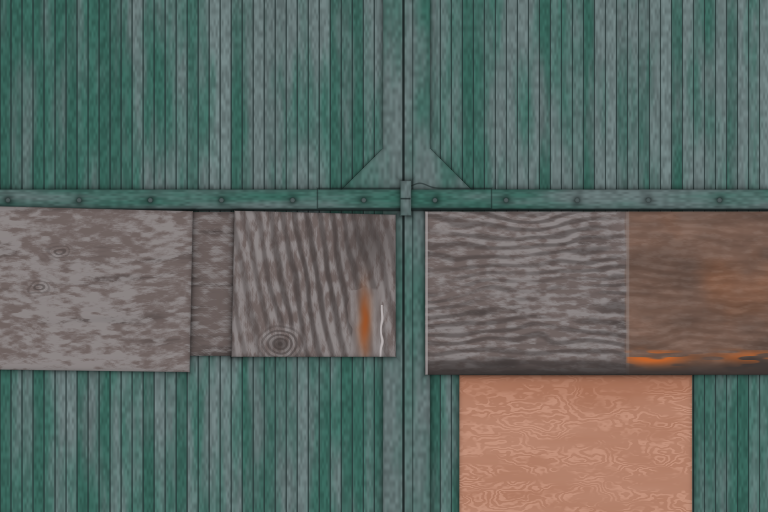
This texture is drawn by a WebGL 2 fragment shader. Its source:

```glsl
#version 300 es
precision highp float;
// Weathered green slatted doors with a hinged rail, patched by plywood boards.
// Slats are a repeat; boards are slanted boxes with grain from sine rings
// and stretched noise. Units: canvas height = 1, width = 1.5.
uniform vec2 u_resolution;
out vec4 outColor;

const vec3 GREEN = vec3(.22, .39, .35);
const vec3 GREY = vec3(.39, .45, .45);
const vec3 GAP = vec3(.10, .13, .13);
const vec3 DARK = vec3(.25, .225, .22);
const vec3 MID = vec3(.425, .38, .37);
const vec3 PALE = vec3(.57, .55, .55);
const vec3 BROWN = vec3(.43, .32, .265);
const vec3 PLY = vec3(.75, .57, .49);
const vec3 PLY_DEEP = vec3(.60, .38, .28);
const vec3 RUST = vec3(.60, .31, .14);
const float SLAT = .0215;
const float SEAM = .788;
const vec2 KNOT = vec2(.547, .328);
float px; // half-width of a smoothed edge

float hash(vec2 p) { return fract(sin(dot(p, vec2(127.1, 311.7))) * 43758.5); }
float noise(vec2 p) {
  vec2 i = floor(p), f = fract(p);
  f = f * f * (3. - 2. * f);
  return mix(mix(hash(i), hash(i + vec2(1, 0)), f.x),
             mix(hash(i + vec2(0, 1)), hash(i + 1.), f.x), f.y);
}
float fbm(vec2 p) {
  float s = 0., a = .53;
  for (int i = 0; i < 4; i++) { s += a * noise(p); p = p * 2.03 + 17.3; a *= .5; }
  return s;
}
float fbm(vec2 p, float x, float y) { return fbm(p * vec2(x, y)); }
float fill(float d) { return 1. - smoothstep(-px, px, d); }
float line(float d, float w) { return fill(abs(d) - w); }
float rings(float phase) { return smoothstep(.15, 1., .5 + .5 * sin(phase)); }
float spot(vec2 p, float x, float y, float w, float h) {
  p = (p - vec2(x, y)) / vec2(w, h);
  return exp(-dot(p, p));
}
float box(vec2 p, float l, float b, float r, float t) {
  return max(max(l - p.x, p.x - r), max(b - p.y, p.y - t));
}
// Soft shadow, then a part with a darker rim
void lay(inout vec3 c, float d, vec3 part) {
  c *= 1. - .45 * exp(-max(d, 0.) * 180.);
  c = mix(c, part * (1. - .2 * exp(min(d, 0.) * 300.)), fill(d));
}

vec3 paint(vec2 p, float tone) {
  float wear = fbm(p, 34., 5.) + .5 * fbm(p, 3.5, 2.) - .32;
  vec3 c = mix(GREEN, GREY, smoothstep(.1, .75, wear + tone));
  return c * (.88 + .24 * noise(p * vec2(260., 90.)));
}
vec3 door(vec2 p) {
  // Slats and grooves
  float u = abs(fract(p.x / SLAT) - .5);
  float h = hash(vec2(floor(p.x / SLAT), step(p.y, .5)));
  vec3 c = paint(p, (h - .5) * .42) * (.93 + .14 * h);
  c = mix(c, GAP * 1.5, .75 * smoothstep(.39, .49, u));
  // Stiles beside the seam, with sloping corner plates
  float m = abs(p.x - .794);
  float plate = max(max(m + p.y - .756, p.y - .745), .62 - p.y);
  lay(c, min(m - .046, plate), paint(p * vec2(.7, 1.) + 4., .08));
  c = mix(c, GAP, .5 * line(p.x - .806, .0013));
  c = mix(c, GAP * .8, .85 * line(p.x - SEAM, .0022));
  // Rail, strap, bolts and hinge
  lay(c, abs(p.y - .61) - .02, paint(p.yx + 9., .06));
  c = mix(c, GAP, .7 * line(p.y - .59, .0025));
  float bump = .01 * spot(p, .82, .63, .02, 1.);
  c = mix(c, GAP, .5 * line(box(p, .62, .593, .96, .632 + bump), .0014));
  vec2 bolt = vec2(mod(p.x - .085, .139) - .0695, p.y - .609);
  lay(c, length(bolt) - .0045, GREY * .85);
  lay(c, box(p, .782, .579, .803, .647), paint(p + 2., 0.));
  return mix(c, GAP, .7 * line(p.y - .612, .0015) * fill(abs(p.x - .792) - .01));
}
// Grey wood, grain along x
vec3 wood(vec2 p, float light) {
  float g = .6 * fbm(p, 9., 70.) + .4 * fbm(p, 7., 14.);
  vec3 c = mix(DARK, MID, smoothstep(.1, .48, g + light * .4));
  float bleach = fbm(p, 50., 130.) + .5 * fbm(p, 9., 9.) - .25;
  return mix(c, PALE, smoothstep(.35, .8, bleach + light) * .8);
}
vec3 leftBoard(vec2 p) {
  vec3 c = wood(p + .02 * fbm(p, 8., 8.), .21 - .12 * smoothstep(.28, .34, p.y));
  for (float i = 0.; i < 2.; i++) {
    vec2 q = p - vec2(.115, .508) + i * vec2(.04, .07);
    float r = length(q * vec2(1., 1.8)) + .012 * noise(p * 70.);
    c = mix(c, DARK, .65 * rings(r * 520.) * exp(-r * r * 1300.));
  }
  return c;
}
vec3 knotBoard(vec2 p) {
  vec2 q = p - KNOT;
  float n = noise(p * 45.), r = length(q * vec2(1., 1.25));
  float flow = q.x + .22 * q.y + .045 * fbm(p, 9., 5.) + .012 * q.x / (r + .05);
  float g = mix(rings(r * 560. + 3. * n), rings(flow * 250.), smoothstep(.025, .06, r));
  vec3 c = wood(p.yx + 5., .16);
  c = mix(c, DARK, g * (.25 + .47 * spot(p, .62, .45, .13, .2)));
  c = mix(c, DARK, .55 * spot(p, .72, .53, .05, .07) + .7 * exp(-r * r * 3500.));
  // Torn veneer and rust streak
  float tear = box(p + .012 * (n - .5), .683, .29, .745, .435);
  c = mix(c, mix(MID, PALE, noise(p * vec2(160., 25.))), .65 * fill(tear));
  c = mix(c, RUST, .9 * spot(p, .709 + .006 * n, .37, .011, .06));
  return mix(c, PALE * 1.25, line(p.x - .742 - .006 * n, .002) * step(p.y, .405));
}
vec3 rightBoard(vec2 p) {
  float warp = fbm(p, 5., 9.) * .07, bands = smoothstep(.25, .6, fbm(p, 8., 20.));
  vec3 c = wood(p + 2., .06);
  c = mix(c, DARK, .5 * rings((p.y + warp) * 330.) * bands);
  // Brown stain on the right
  float brown = smoothstep(1.222, 1.231, p.x + .006 * noise(p * 60.));
  vec3 stain = mix(BROWN, RUST, .3 * smoothstep(.5, .8, fbm(p, 7., 7.)));
  c = mix(c, stain * (.7 + .6 * fbm(p, 12., 40.)), .7 * brown);
  c = mix(c, PALE, .35 * line(p.x - 1.226, .003));
  // Damp, scorched lower edge
  c = mix(DARK * .85, c, .2 + .8 * smoothstep(.285, .325, p.y + .03 * (bands - .5)));
  float burn = spot(p, 1.275, .301, .06, .013) + .6 * spot(p, 1.47, .303, .07, .012);
  burn *= smoothstep(.35, .6, noise(p * vec2(28., 150.)));
  c = mix(c, RUST * 1.25, min(burn * 1.2, 1.) * brown);
  return mix(c, PALE * 1.2, line(p.x - .833, .0025) * .8);
}
vec3 orangeBoard(vec2 p) {
  float w = fbm(p, 14., 28.);
  float g = rings(w * 60. + p.y * 180.) * smoothstep(.3, .6, fbm(p, 20., 60.));
  vec3 c = mix(PLY, PLY_DEEP, .2 + .35 * fbm(p, 6., 30.));
  c = mix(c, PLY * 1.06, g * .65);
  return mix(c, PLY_DEEP, .5 * smoothstep(.19, .27, p.y + .06 * (w - .5)));
}
void main() {
  px = .75 / u_resolution.y;
  vec2 p = gl_FragCoord.xy / u_resolution * vec2(1.5, 1.);
  vec3 c = door(p);
  float lean = .02 * (p.y - .3);
  lay(c, box(p, .36, .305, .47, .586), wood(p + 8., -.02) * .95);
  lay(c, box(p, -.1, .278 - .013 * p.x, .371 + lean, .597 - .025 * p.x), leftBoard(p));
  lay(c, box(p, .452 + lean, .303, .773, .6 - .025 * p.x), knotBoard(p));
  lay(c, box(p, .897, -.1, 1.352, .268), orangeBoard(p));
  lay(c, box(p, .83, .268, 1.6, .587), rightBoard(p));
  outColor = vec4(c, 1.);
}
```
